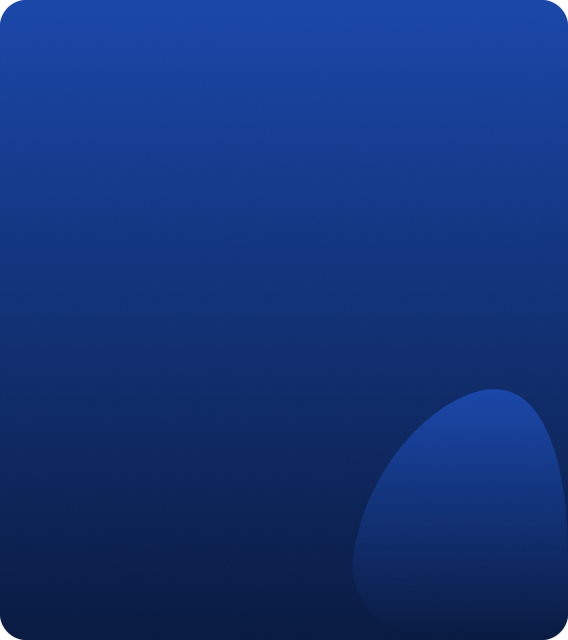
Reproduce this background procedurally as a WebGL 1 fragment shader.

```glsl
precision highp float;

uniform vec2 u_resolution;

#define TOP_BLUE vec3(0.105, 0.281, 0.664)
#define DEEP_NAVY vec3(0.037, 0.107, 0.256)
#define PAPER vec3(1.0)
#define CORNER_RADIUS 0.042
#define EGG_INSET 0.1187
#define EGG_WAIST 0.1146
#define EGG_LEFT 0.2178
#define EGG_RISE 0.2773
#define EGG_DROP 0.117
#define BASE_SHIFT 0.077
#define DITHER 0.0039

// Hash without sine
float hash(vec2 p) {
  vec3 q = fract(vec3(p.xyx) * 0.1031);
  q += dot(q, q.yzx + 33.33);
  return fract((q.x + q.y) * q.z);
}

// Signed distance to a rectangle with rounded corners
float roundedBox(vec2 p, vec2 halfSize, float radius) {
  vec2 q = abs(p) - halfSize + radius;
  return length(max(q, 0.0)) + min(max(q.x, q.y), 0.0) - radius;
}

// Approximate signed distance to a superellipse
float superellipse(vec2 p, vec2 radii, float power) {
  vec2 q = max(abs(p) / radii, 1e-4);
  vec2 slope = power * pow(q, vec2(power - 1.0)) / radii;
  float level = pow(q.x, power) + pow(q.y, power) - 1.0;
  return level / max(length(slope), 1e-3);
}

// Lopsided egg: curved quarters, with a straight lower right side
float egg(vec2 p) {
  if (p.y > 0.0) {
    bool left = p.x < 0.0;
    float side = left ? EGG_LEFT : EGG_INSET;
    return superellipse(p, vec2(side, EGG_RISE), left ? 1.69 : 2.35);
  }
  if (p.x > -BASE_SHIFT) return max(p.x - EGG_INSET, -p.y - EGG_DROP);
  p.x += BASE_SHIFT;
  return superellipse(p, vec2(EGG_LEFT - BASE_SHIFT, EGG_DROP), 2.0);
}

float coverage(float dist, float pixel) {
  return 1.0 - smoothstep(-0.75 * pixel, 0.75 * pixel, dist);
}

void main() {
  // Canvas height is one unit
  float pixel = 1.0 / u_resolution.y;
  vec2 p = gl_FragCoord.xy * pixel;
  vec2 size = vec2(u_resolution.x * pixel, 1.0);

  // Vertical backdrop gradient
  vec3 color = mix(DEEP_NAVY, TOP_BLUE, p.y);

  // Egg with the same gradient squeezed into its height
  float eggTop = EGG_WAIST + EGG_RISE;
  vec3 eggColor = mix(DEEP_NAVY, TOP_BLUE, clamp(p.y / eggTop, 0.0, 1.0));
  float eggDist = egg(p - vec2(size.x - EGG_INSET, EGG_WAIST));
  color = mix(color, eggColor, coverage(eggDist, pixel));

  // Faint dither against banding
  color += (hash(floor(p * 512.0)) - 0.5) * DITHER;

  // Rounded card reaching the canvas border
  float cardDist = roundedBox(p - 0.5 * size, 0.5 * size, CORNER_RADIUS);
  color = mix(PAPER, color, coverage(cardDist - 0.25 * pixel, pixel));

  gl_FragColor = vec4(color, 1.0);
}
```
